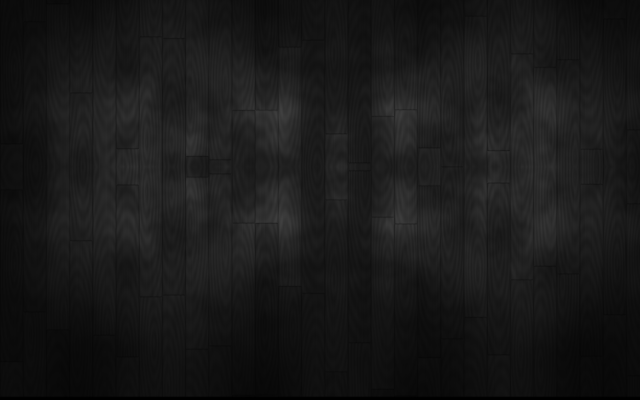
Give the GLSL for this texture, as a Shadertoy shader.

```glsl
const vec2  MIRROR_CENTER = vec2(0.85, 0.583);
const float PLANK_WIDTH   = 0.058;
const float PLANK_LENGTH  = 0.43;
const float JOINT_WIDTH   = 0.0011;
const float JOINT_DEPTH   = 0.22;
const float PLANK_CONTRAST = 0.20;
const float GRAIN_CONTRAST = 0.17;
const float RING_CONTRAST  = 0.07;
const float RING_DENSITY   = 900.0;
const float BASE_LIGHT  = 0.032;
const float BAND_LIGHT  = 0.120;
const float BAND_HEIGHT = 0.31;
const float COLUMN_LIGHT  = 0.030;
const float COLUMN_PERIOD = 0.43;
const float PATCH_LIGHT   = 0.035;
const float BORDER_HEIGHT = 0.008;
const float TAU = 6.2831853;

float hash(vec2 p) {
    return fract(sin(dot(p, vec2(127.1, 311.7))) * 43758.5453);
}

float noise(vec2 p) {
    vec2 i = floor(p), f = fract(p);
    f = f * f * (3.0 - 2.0 * f);
    return mix(mix(hash(i), hash(i + vec2(1, 0)), f.x),
               mix(hash(i + vec2(0, 1)), hash(i + vec2(1, 1)), f.x), f.y);
}

float fbm(vec2 p) {
    float sum = 0.0, weight = 0.5;
    for (int i = 0; i < 4; i++) {
        sum += weight * noise(p);
        p = mat2(1.6, 1.2, -1.2, 1.6) * p + 7.3;
        weight *= 0.5;
    }
    return sum / 0.9375;
}

// Mirrored smoky light, fading towards the borders
float smokeLight(vec2 q) {
    float band = exp(-pow(q.y / BAND_HEIGHT, 2.0));
    float sides = 1.0 - 0.8 * smoothstep(0.45, 0.92, q.x);
    float smoke = smoothstep(0.15, 0.85, fbm(q * vec2(8.0, 9.0) + 3.7));
    float column = 0.5 + 0.5 * cos(TAU * q.x / COLUMN_PERIOD);
    vec2 patchOffset = (q - vec2(0.18, 0.10)) / vec2(0.09, 0.10);
    float glow = exp(-dot(patchOffset, patchOffset));
    return BASE_LIGHT + sides * (BAND_LIGHT * band * (0.5 + smoke)
         + COLUMN_LIGHT * column * (1.0 - 0.6 * band)) + PATCH_LIGHT * glow;
}

// Planks with joints, fine fibres and stretched growth rings
float woodShade(vec2 p, float pixel) {
    float column = floor(p.x / PLANK_WIDTH);
    float along = p.y / PLANK_LENGTH + hash(vec2(column, 5.0));
    vec2 id = vec2(column, floor(along));
    vec2 local = vec2(fract(p.x / PLANK_WIDTH) * PLANK_WIDTH,
                      fract(along) * PLANK_LENGTH);
    float tone = hash(id + 11.0) - 0.5;

    float fibre = 0.6 * noise(vec2(p.x * 330.0, p.y * 14.0) + id * 17.0)
                + 0.4 * noise(vec2(p.x * 150.0, p.y * 45.0)) - 0.5;

    vec2 heart = vec2(PLANK_WIDTH, PLANK_LENGTH)
               * vec2(0.2 + 0.6 * hash(id + 2.0), hash(id + 8.0));
    vec2 fromHeart = (local - heart) * vec2(1.0, 0.16);
    float warp = 5.0 * noise(p * vec2(28.0, 9.0) + id * 3.0);
    float rings = sin(length(fromHeart) * RING_DENSITY + warp);

    vec2 edge = min(local, vec2(PLANK_WIDTH, PLANK_LENGTH) - local);
    float joint = 1.0 - smoothstep(0.0, JOINT_WIDTH + pixel, min(edge.x, edge.y));

    return (1.0 + PLANK_CONTRAST * tone + GRAIN_CONTRAST * fibre
          + RING_CONTRAST * rings) * (1.0 - JOINT_DEPTH * joint);
}

void mainImage(out vec4 fragColor, in vec2 fragCoord) {
    vec2 p = fragCoord / iResolution.y;
    float pixel = 1.0 / iResolution.y;
    vec2 mirrored = abs(p - MIRROR_CENTER);

    float light = smokeLight(mirrored) * woodShade(vec2(p.x, mirrored.y), pixel);

    // Dark strip along the lower border
    light *= smoothstep(BORDER_HEIGHT - pixel, BORDER_HEIGHT + pixel, p.y);
    fragColor = vec4(vec3(light), 1.0);
}
```
